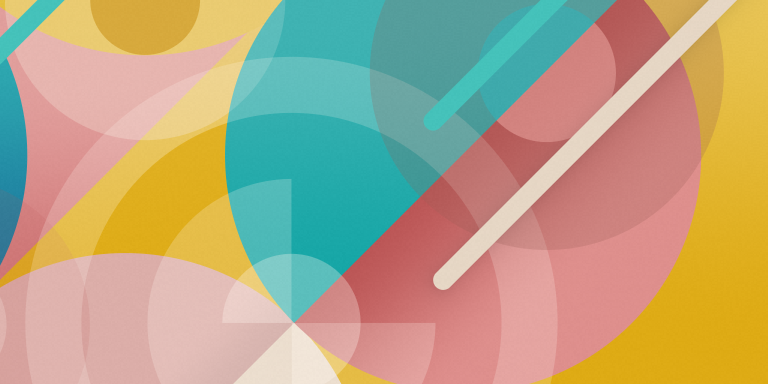
Give the GLSL for this background, as a Shadertoy shader.

```glsl
const vec3 WHITE = vec3(1.0, 0.97, 0.94);
const vec3 GOLD = vec3(0.87, 0.67, 0.08);
const vec3 STRAW = vec3(0.91, 0.77, 0.34);
const vec3 PINK = vec3(0.87, 0.56, 0.55);
const vec3 ROSE = vec3(0.73, 0.33, 0.33);
const vec3 BLUSH = vec3(0.86, 0.68, 0.66);
const vec3 CREAM = vec3(0.90, 0.84, 0.77);
const vec3 TEAL = vec3(0.25, 0.70, 0.70);
const vec3 DEEP_TEAL = vec3(0.08, 0.65, 0.65);
const vec3 MINT = vec3(0.27, 0.76, 0.73);
const vec3 UMBER = vec3(0.60, 0.36, 0.33);

float disc(vec2 p, vec2 center, float radius) {
    return length(p - center) - radius;
}

// Positive below and right of the rising 45 degree line x - y = offset
float diagonal(vec2 p, float offset) {
    return (p.x - p.y - offset) * 0.70711;
}

// Capsule rising at 45 degrees from a start point
float bar(vec2 p, vec2 start, float span, float radius) {
    vec2 q = p - start;
    float along = clamp(0.5 * (q.x + q.y), 0.0, span);
    return length(q - along) - radius;
}

// Antialiased coverage of a signed distance
float fill(float d) {
    return clamp(0.5 - d * iResolution.y, 0.0, 1.0);
}

vec3 paint(vec3 base, vec3 color, float d, float alpha) {
    return mix(base, color, fill(d) * alpha);
}

float hash(vec2 p) {
    return fract(sin(dot(p, vec2(127.1, 311.7))) * 43758.5);
}

void mainImage(out vec4 fragColor, in vec2 fragCoord) {
    vec2 p = fragCoord / iResolution.y;
    vec2 hub = vec2(0.759, 0.159);
    vec2 q = p - hub;
    vec2 bigCenter = vec2(1.206, 0.596);
    vec2 topCenter = vec2(0.378, 1.0);
    vec2 shadeCenter = vec2(1.424, 0.810);
    vec2 sideCenter = vec2(-0.151, 0.154);
    float split = diagonal(p, 0.607);

    // Yellow ground and the pink corner
    vec3 color = mix(GOLD, STRAW, smoothstep(0.1, 1.1, p.y));
    vec3 corner = mix(vec3(0.82, 0.48, 0.48), vec3(0.88, 0.62, 0.61), smoothstep(0.25, 0.8, p.y));
    color = paint(color, corner, diagonal(p, -0.271), 1.0);

    // Discs along the left and top borders
    vec3 sideTeal = mix(vec3(0.11, 0.48, 0.62), vec3(0.18, 0.66, 0.69), smoothstep(0.3, 0.9, p.y));
    color = paint(color, sideTeal, disc(p, vec2(-0.549, 0.596), 0.62), 1.0);
    color = paint(color, vec3(0.90, 0.75, 0.25), disc(p, vec2(0.378, 1.484), 0.628), 1.0);
    color = paint(color, vec3(0.95, 0.89, 0.84), disc(p, topCenter, 0.365), 0.33);
    color = paint(color, vec3(0.83, 0.64, 0.20), disc(p, topCenter, 0.143), 0.85);
    color = paint(color, MINT, bar(p, vec2(-0.1, 0.767), 0.5, 0.025), 1.0);

    // Golden well within the ring
    color = paint(color, GOLD, max(disc(p, hub, 0.547), -diagonal(p, -0.271)), 0.6);

    // Pale lower disc, folded along the diagonal
    vec3 pale = mix(BLUSH, BLUSH * 0.93, smoothstep(-0.16, 0.0, split));
    pale = mix(pale, CREAM, fill(-split));
    color = paint(color, pale, disc(p, vec2(0.326, -0.294), 0.635), 1.0);

    // Large disc: teal above the fold, shaded pink below it
    vec3 upper = mix(DEEP_TEAL, TEAL, smoothstep(0.2, 1.0, p.y));
    vec3 lower = mix(ROSE, PINK, smoothstep(-0.05, 0.42, split));
    float bigDisc = disc(p, bigCenter, 0.62);
    color = paint(color, mix(upper, lower, fill(-split)), bigDisc, 1.0);
    color = paint(color, WHITE, max(disc(p, topCenter, 0.365), bigDisc), 0.15);

    // Smaller discs at the left border
    color = paint(color, ROSE, disc(p, sideCenter, 0.385), 0.13);
    color = paint(color, WHITE, disc(p, sideCenter, 0.168), 0.2);

    // Translucent ring and cut discs around the hub
    float ring = abs(length(q) - 0.62) - 0.073;
    float lowerRight = max(-q.x, q.y);
    color = paint(color, WHITE, ring, 0.20);
    color = paint(color, WHITE, max(disc(p, hub, 0.375), min(q.x, lowerRight)), 0.22);
    color = paint(color, WHITE, max(disc(p, hub, 0.180), min(-q.y, lowerRight)), 0.30);

    // Dark lens with a bright core
    color = paint(color, UMBER, disc(p, shadeCenter, 0.461), 0.24);
    vec3 core = mix(vec3(0.20, 0.70, 0.72), vec3(0.90, 0.62, 0.60), fill(-split));
    color = paint(color, core, disc(p, shadeCenter, 0.180), 0.6);

    // Rounded bars, the long one over a soft shadow
    float longBar = bar(p, vec2(1.154, 0.271), 1.0, 0.026);
    color *= 1.0 - 0.07 * exp(-max(longBar, 0.0) * 45.0);
    color = paint(color, MINT, bar(p, vec2(1.128, 0.685), 0.5, 0.025), 1.0);
    color = paint(color, CREAM, longBar, 1.0);

    // Fine paper grain
    color += (hash(floor(p * 256.0)) - 0.5) * 0.012;
    fragColor = vec4(color, 1.0);
}
```
